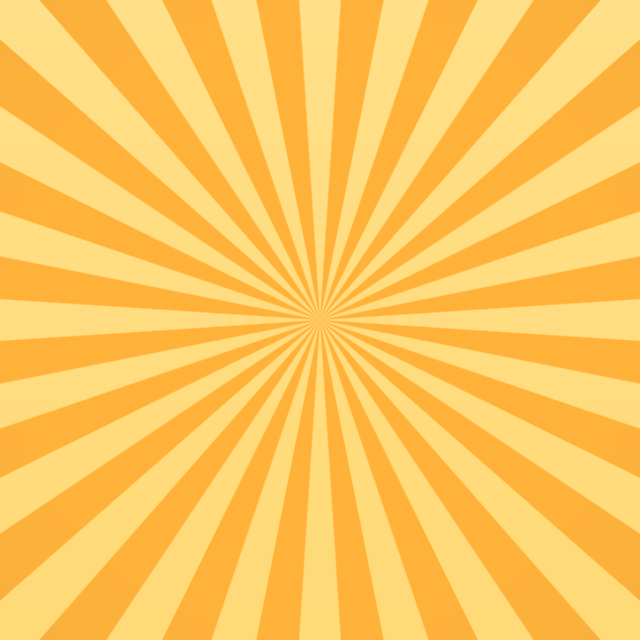
This background is drawn by a three.js fragment shader. Its source:

```glsl
// Golden sunburst: evenly spaced light rays over an orange ground.
varying vec2 vUv;

const float TAU = 6.2831853;
const float RAY_COUNT = 24.0;
const float EDGE_SOFTNESS = 0.0016;

const vec3 LIGHT_TOP = vec3(1.0, 0.874, 0.53);
const vec3 LIGHT_BOTTOM = vec3(1.0, 0.853, 0.465);
const vec3 ORANGE = vec3(1.0, 0.698, 0.228);
const vec3 ORANGE_CORNER = vec3(0.975, 0.69, 0.23);

// Signed distance to the nearest ray edge, positive inside a light ray.
float rayDistance(vec2 p, float count) {
  float period = TAU / count;
  float angle = atan(p.y, p.x);
  float offset = abs(mod(angle + 0.5 * period, period) - 0.5 * period);
  return length(p) * sin(0.25 * period - offset);
}

// Soft coverage; it settles to an even blend where the rays converge.
float coverage(float dist, float softness) {
  return smoothstep(-softness, softness, dist);
}

// Ground colour, slightly deeper toward the corners.
vec3 groundColor(float radius) {
  return mix(ORANGE, ORANGE_CORNER, smoothstep(0.4, 0.72, radius));
}

// Ray colour, paler toward the top.
vec3 rayColor(float height) {
  return mix(LIGHT_BOTTOM, LIGHT_TOP, height);
}

void main() {
  vec2 p = vUv - 0.5;
  p.x += 0.00001; // keeps the angle defined at the centre

  float ray = coverage(rayDistance(p, RAY_COUNT), EDGE_SOFTNESS);
  vec3 color = mix(groundColor(length(p)), rayColor(vUv.y), ray);

  gl_FragColor = vec4(color, 1.0);
}
```
